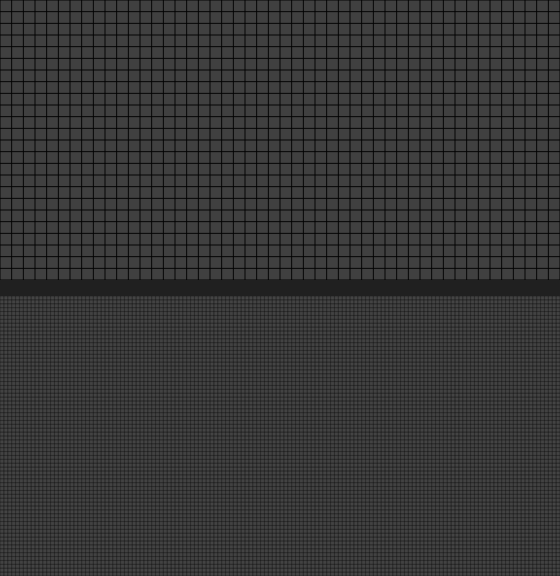
Top: one tile. Bottom: repeated 3 by 3.
This pattern is drawn by a WebGL 1 fragment shader. Its source:

```glsl
precision highp float;

uniform vec2 u_resolution;

// Share of a pixel covered by grid lines centred on whole numbers, per axis
vec2 lineCoverage(vec2 cell, vec2 pixel, float halfWidth) {
  vec2 offset = fract(cell + 0.5) - 0.5;
  vec2 low = max(offset - 0.5 * pixel, vec2(-halfWidth));
  vec2 high = min(offset + 0.5 * pixel, vec2(halfWidth));
  return clamp((high - low) / pixel, 0.0, 1.0);
}

void main() {
  // Whole number of square cells across and down
  vec2 repeats = vec2(48.0, 24.0);
  vec2 cell = gl_FragCoord.xy / u_resolution * repeats;
  vec2 pixel = repeats / u_resolution;

  // Thin dark joints between flat grey tiles
  vec2 line = lineCoverage(cell, pixel, 0.04);
  float joint = 1.0 - (1.0 - line.x) * (1.0 - line.y);

  vec3 tileColor = vec3(0.25);
  vec3 jointColor = vec3(0.0);
  gl_FragColor = vec4(mix(tileColor, jointColor, joint), 1.0);
}
```
